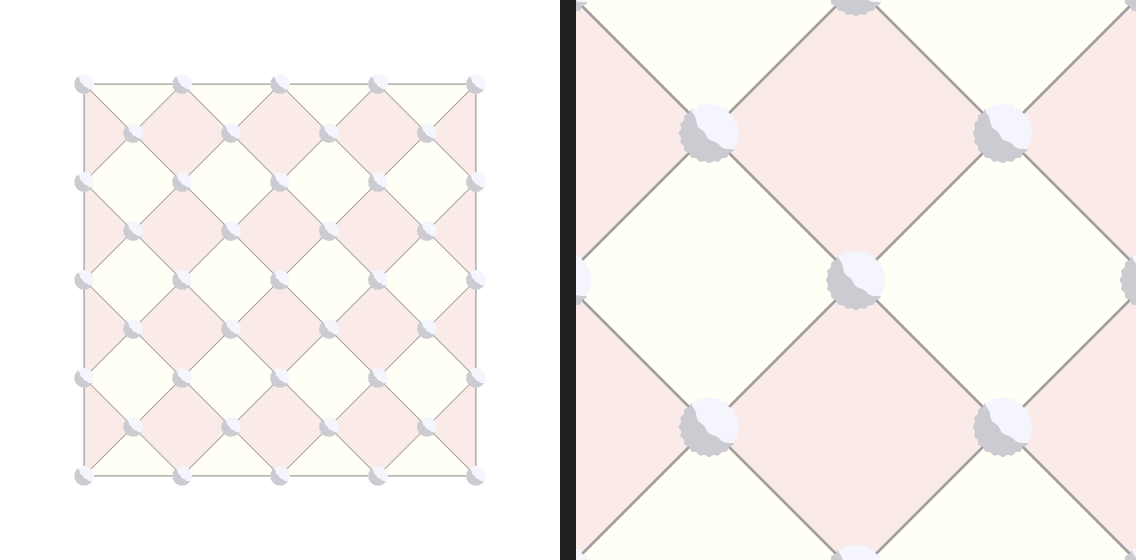
Left: the whole. Right: its middle third, enlarged.
Give the GLSL for this pattern, as a Shadertoy shader.

```glsl
// A square panel of diagonal lattice: pale diamonds in two alternating tints,
// thin grey ribs between them, and a two-tone bead on every crossing.
// Each cell is a unit square cut by its diagonals; beads sit at corners and centres.

#define CELLS 4.0
#define CELL_SIZE 0.1749
#define RIB_WIDTH 0.0016
#define FRAME_WIDTH 0.0023
#define BEAD_RADIUS 0.0174
#define RIPPLE 0.03
#define PINK vec3(0.980, 0.922, 0.914)
#define CREAM vec3(1.0, 1.0, 0.960)
#define RIB_COLOR vec3(0.64, 0.62, 0.62)
#define BEAD_SHADE vec3(0.795, 0.795, 0.820)
#define BEAD_LIGHT vec3(0.960, 0.960, 0.995)

// Coverage of a shape from its signed distance, over one pixel.
float cover(float dist, float pixel) {
    return clamp(0.5 - dist / pixel, 0.0, 1.0);
}

float boxDistance(vec2 p, float halfSize) {
    vec2 q = abs(p) - halfSize;
    return length(max(q, 0.0)) + min(max(q.x, q.y), 0.0);
}

// Offset from the closest bead, in canvas units.
vec2 nearestBead(vec2 cell) {
    vec2 corner = cell - clamp(round(cell), 0.0, CELLS);
    vec2 centre = cell - clamp(floor(cell), 0.0, CELLS - 1.0) - 0.5;
    return CELL_SIZE * (dot(corner, corner) < dot(centre, centre) ? corner : centre);
}

vec3 paintBead(vec3 color, vec2 offset, float pixel) {
    vec2 q = offset / BEAD_RADIUS;
    float unitPixel = pixel / BEAD_RADIUS;

    // Slightly scalloped outline
    float angle = atan(q.y, q.x + 1e-6);
    float outline = length(q) - 1.0 - RIPPLE * cos(20.0 * angle);

    // Broad curved highlight from the upper right, with a faintly uneven edge
    float along = dot(q, vec2(0.7071, -0.7071));
    float highlight = length(q - vec2(1.18)) - 1.80 - RIPPLE * sin(11.0 * along);

    vec3 bead = mix(BEAD_SHADE, BEAD_LIGHT, cover(highlight, unitPixel));
    return mix(color, bead, cover(outline, unitPixel));
}

void mainImage(out vec4 fragColor, in vec2 fragCoord) {
    float pixel = 1.0 / min(iResolution.x, iResolution.y);
    vec2 p = (fragCoord - 0.5 * iResolution.xy) * pixel;
    vec2 cell = p / CELL_SIZE + 0.5 * CELLS;

    // Diamonds: the sign of the diagonal distance selects the tint
    vec2 f = abs(fract(cell) - 0.5);
    float diagonal = (f.x - f.y) * CELL_SIZE * 0.7071;
    vec3 panel = mix(PINK, CREAM, cover(diagonal, pixel));

    // Ribs along both diagonals
    panel = mix(panel, RIB_COLOR, cover(abs(diagonal) - 0.5 * RIB_WIDTH, pixel));

    // Panel on white, with its frame
    float edge = boxDistance(p, 0.5 * CELLS * CELL_SIZE);
    vec3 color = mix(vec3(1.0), panel, cover(edge, pixel));
    color = mix(color, RIB_COLOR, cover(abs(edge) - 0.5 * FRAME_WIDTH, pixel));

    color = paintBead(color, nearestBead(cell), pixel);
    fragColor = vec4(color, 1.0);
}
```
